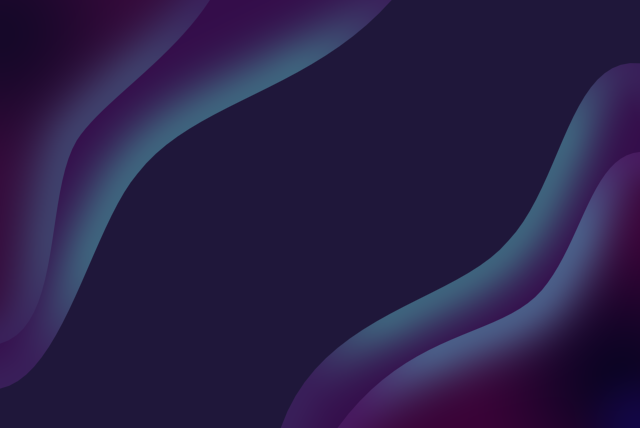
This background is drawn by a Shadertoy shader. Its source:

```glsl
// Two pairs of wavy panels glow in opposite corners of a dark indigo field.
// Each rim is a chain of two cubic curves; signed distance to the rim drives
// the glow, which fades toward the ends, while radial shade darkens the corners.

const vec2 CANVAS = vec2(1.5, 1.0);
const int STEPS = 44;            // straight pieces per rim
const float OVERSHOOT = 0.1;     // curve parameter run past each end

const vec3 FIELD = vec3(0.120, 0.091, 0.227);
const vec3 PURPLE = vec3(0.205, 0.050, 0.290);
const vec3 VIOLET = vec3(0.225, 0.120, 0.350);
const vec3 TEAL = vec3(0.245, 0.385, 0.490);
const vec3 MAROON = vec3(0.205, 0.035, 0.225);
const vec3 SLATE = vec3(0.245, 0.250, 0.420);
const vec3 PLUM = vec3(0.225, 0.010, 0.215);
const vec3 ORCHID = vec3(0.280, 0.100, 0.370);
const vec3 STEEL = vec3(0.290, 0.365, 0.530);
const vec3 NIGHT = vec3(0.085, 0.030, 0.160);
const vec3 ABYSS = vec3(0.045, 0.015, 0.140);
const vec3 NAVY = vec3(0.070, 0.025, 0.270);

// Control points: knots at 0, 3 and 6, handles between them
const vec2 LEFT_OUTER[7] = vec2[7](
    vec2(0.918, 1.0), vec2(0.727, 0.785), vec2(0.453, 0.764), vec2(0.322, 0.594),
    vec2(0.215, 0.469), vec2(0.148, 0.121), vec2(0.0, 0.092));
const vec2 LEFT_INNER[7] = vec2[7](
    vec2(0.492, 1.0), vec2(0.400, 0.859), vec2(0.238, 0.762), vec2(0.180, 0.672),
    vec2(0.104, 0.547), vec2(0.148, 0.238), vec2(0.0, 0.197));
const vec2 RIGHT_OUTER[7] = vec2[7](
    vec2(1.5, 0.852), vec2(1.336, 0.871), vec2(1.318, 0.570), vec2(1.191, 0.437),
    vec2(1.070, 0.293), vec2(0.752, 0.273), vec2(0.658, 0.0));
const vec2 RIGHT_INNER[7] = vec2[7](
    vec2(1.5, 0.645), vec2(1.387, 0.637), vec2(1.365, 0.434), vec2(1.270, 0.322),
    vec2(1.172, 0.209), vec2(0.961, 0.234), vec2(0.791, 0.0));

// Point on a rim; s runs from 0 to 2 over its two cubics
vec2 rimPoint(vec2 c[7], float s) {
    int k = s < 1.0 ? 0 : 3;
    float t = s < 1.0 ? s : s - 1.0;
    float u = 1.0 - t;
    return u * u * u * c[k] + 3.0 * u * u * t * c[k + 1]
         + 3.0 * u * t * t * c[k + 2] + t * t * t * c[k + 3];
}

// Depth inside a panel; side is +1 above the rim and -1 below it
float panelDepth(vec2 p, vec2 c[7], float side) {
    float nearest = 1e3;
    bool inside = false;
    vec2 a = rimPoint(c, -OVERSHOOT);
    for (int i = 1; i <= STEPS; i++) {
        float s = mix(-OVERSHOOT, 2.0 + OVERSHOOT, float(i) / float(STEPS));
        vec2 b = rimPoint(c, s);
        vec2 ab = b - a, ap = p - a;
        float h = clamp(dot(ap, ab) / dot(ab, ab), 0.0, 1.0);
        nearest = min(nearest, length(ap - h * ab));
        if ((a.x > p.x) != (b.x > p.x)) {
            float rimY = a.y + ab.y * ap.x / ab.x;
            if ((p.y - rimY) * side > 0.0) inside = !inside;
        }
        a = b;
    }
    return inside ? nearest : -nearest;
}

// Rim light: bright near the focus, dim at the ends, soft with depth
vec3 rimGlow(vec3 base, vec3 dim, vec3 bright, float depth, float width, float reach) {
    float x = max(depth, 0.0) / width;
    return mix(base, mix(dim, bright, reach), exp(-x * x));
}

// Fades from 1 near the focus to 0 at the far radius
float fade(vec2 p, vec2 focus, float nearRadius, float farRadius) {
    return 1.0 - smoothstep(nearRadius, farRadius, distance(p, focus));
}

void mainImage(out vec4 fragColor, in vec2 fragCoord) {
    vec2 p = fragCoord / iResolution.xy * CANVAS;
    float soft = 0.75 / iResolution.y;
    vec3 color = FIELD;

    // Upper left panels
    float depth = panelDepth(p, LEFT_OUTER, 1.0);
    vec3 panel = rimGlow(PURPLE, VIOLET, TEAL, depth, 0.092,
                         fade(p, vec2(0.43, 0.65), 0.30, 0.64));
    color = mix(color, panel, smoothstep(-soft, soft, depth));

    depth = panelDepth(p, LEFT_INNER, 1.0);
    panel = mix(MAROON, NIGHT, fade(p, vec2(0.0, 0.92), 0.0, 0.36));
    panel = rimGlow(panel, VIOLET, SLATE, depth, 0.088,
                    fade(p, vec2(0.215, 0.63), 0.20, 0.52));
    color = mix(color, panel, smoothstep(-soft, soft, depth));

    // Lower right panels
    depth = panelDepth(p, RIGHT_OUTER, -1.0);
    panel = rimGlow(PURPLE, VIOLET, TEAL, depth, 0.085,
                    fade(p, vec2(1.152, 0.434), 0.28, 0.56));
    color = mix(color, panel, smoothstep(-soft, soft, depth));

    depth = panelDepth(p, RIGHT_INNER, -1.0);
    panel = mix(PLUM, ABYSS, fade(p, vec2(1.455, 0.12), 0.0, 0.38));
    panel = mix(panel, NAVY, fade(p, vec2(1.5, 0.0), 0.0, 0.17));
    panel = rimGlow(panel, ORCHID, STEEL, depth, 0.088,
                    fade(p, vec2(1.21, 0.287), 0.20, 0.48));
    color = mix(color, panel, smoothstep(-soft, soft, depth));

    fragColor = vec4(color, 1.0);
}
```
